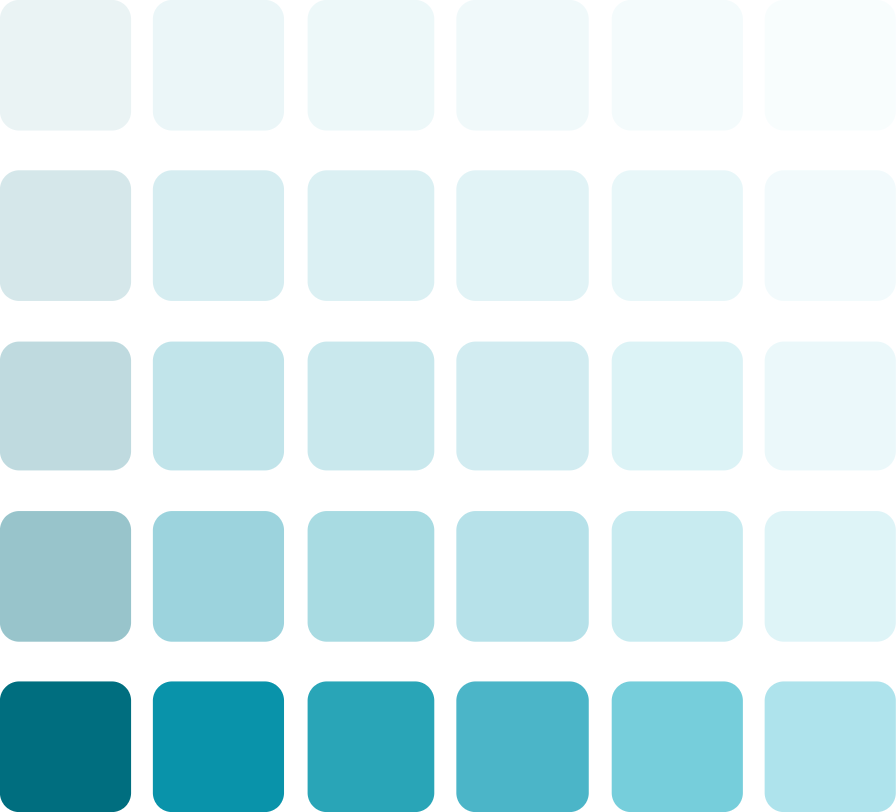
Reproduce this pattern procedurally as a WebGL 1 fragment shader.

```glsl
precision highp float;

// A swatch chart of six teal hues across and five tint strengths up, on white.
// Each rounded tile is a distance function in a repeated cell; its colour is
// the column's hue laid over white with the row's opacity.

uniform vec2 u_resolution;

float roundedBox(vec2 p, vec2 halfSize, float radius) {
  vec2 q = abs(p) - halfSize + radius;
  return length(max(q, 0.0)) + min(max(q.x, q.y), 0.0) - radius;
}

// 1 where an index equals the given value
float isIndex(float index, float value) {
  return 1.0 - step(0.5, abs(index - value));
}

// Full-strength hue of each column, dark to light
vec3 columnHue(float column) {
  vec3 hue = vec3(0.0, 0.431, 0.498);
  hue = mix(hue, vec3(0.037, 0.577, 0.667), step(0.5, column));
  hue = mix(hue, vec3(0.161, 0.647, 0.718), step(1.5, column));
  hue = mix(hue, vec3(0.294, 0.710, 0.784), step(2.5, column));
  hue = mix(hue, vec3(0.463, 0.808, 0.859), step(3.5, column));
  return mix(hue, vec3(0.682, 0.890, 0.925), step(4.5, column));
}

// Opacity of each row, solid at the bottom
float rowOpacity(float row) {
  float opacity = mix(1.0, 0.405, step(0.5, row));
  opacity = mix(opacity, 0.252, step(1.5, row));
  opacity = mix(opacity, 0.166, step(2.5, row));
  return mix(opacity, 0.083, step(3.5, row));
}

void main() {
  // Units of canvas width; the outer tiles touch the canvas edges
  vec2 p = gl_FragCoord.xy / u_resolution * vec2(1.0, 0.9036);
  vec2 pitch = vec2(0.1707, 0.1896);
  vec2 firstCentre = vec2(0.0731, 0.0726);
  vec2 cell = clamp(floor((p - firstCentre) / pitch + 0.5), vec2(0.0), vec2(5.0, 4.0));
  vec2 local = p - firstCentre - cell * pitch;

  // Slight irregularities: narrow third column, shifted fourth, short middle row
  float third = isIndex(cell.x, 2.0);
  float fourth = isIndex(cell.x, 3.0);
  local.x += 0.0005 * third + 0.002 * fourth;
  vec2 halfSize = vec2(0.0732 - 0.0025 * third + 0.0007 * fourth,
                       0.0727 - 0.0010 * isIndex(cell.y, 2.0));

  // Smooth tile edge over one pixel
  float dist = roundedBox(local, halfSize, 0.0215);
  float coverage = clamp(0.5 - dist * u_resolution.x, 0.0, 1.0);

  vec3 color = mix(vec3(1.0), columnHue(cell.x), rowOpacity(cell.y) * coverage);
  gl_FragColor = vec4(color, 1.0);
}
```
